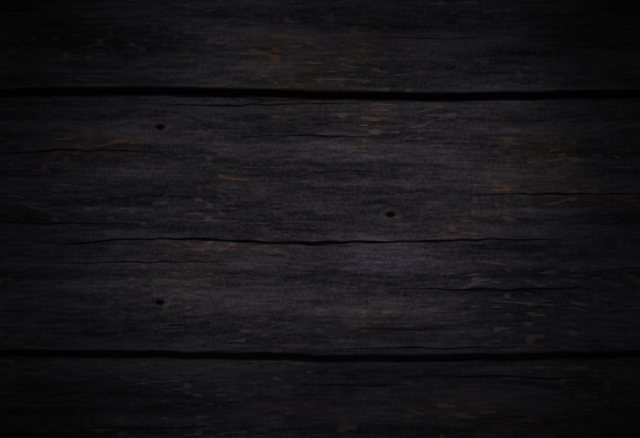
Write a Shadertoy shader that draws this texture.

```glsl
const float TAU = 6.2831853;
const vec3 CHARRED_WOOD = vec3(0.142, 0.136, 0.153);
const vec3 WORN_FIBRE = vec3(0.29, 0.265, 0.25);
const vec3 BARE_BROWN = vec3(0.34, 0.23, 0.16);
const vec3 GAP_BLACK = vec3(0.012, 0.011, 0.013);

float hash(vec2 p) {
    uvec2 q = uvec2(ivec2(p)) * uvec2(1597334673u, 3812015801u);
    uint n = (q.x ^ q.y) * 1597334673u;
    n = (n ^ (n >> 15)) * 2246822519u;
    return float((n ^ (n >> 13)) & 65535u) / 65535.0;
}

// Value noise that wraps after a whole number of cells
float noise(vec2 uv, vec2 cells) {
    vec2 p = uv * cells;
    vec2 i = floor(p);
    vec2 f = p - i;
    f = f * f * (3.0 - 2.0 * f);
    vec2 a = mod(i, cells);
    vec2 b = mod(i + 1.0, cells);
    return mix(mix(hash(a), hash(vec2(b.x, a.y)), f.x),
               mix(hash(vec2(a.x, b.y)), hash(b), f.x), f.y);
}

float fbm(vec2 uv, vec2 cells) {
    float sum = 0.0;
    float weight = 0.5;
    for (int i = 0; i < 4; i++) {
        sum += weight * noise(uv, cells);
        cells *= 2.0;
        weight *= 0.5;
    }
    return sum / 0.9375;
}

vec2 wrapDelta(vec2 d) {
    return fract(d + 0.5) - 0.5;
}

// Tapering, wandering horizontal split
float crack(vec2 uv, vec2 centre, float halfLength, float halfWidth, float pixel) {
    vec2 d = wrapDelta(uv - centre);
    float wander = noise(vec2(uv.x, centre.y), vec2(9, 64)) - 0.5;
    wander += 0.35 * (noise(vec2(uv.x, centre.y), vec2(43, 64)) - 0.5);
    float taper = 1.0 - abs(d.x) / halfLength;
    float ragged = 0.5 + noise(vec2(uv.x, centre.y), vec2(31, 64));
    float edge = halfWidth * ragged * max(taper, 0.0) - abs(d.y + 0.014 * wander);
    return smoothstep(-pixel, pixel, edge) * smoothstep(0.0, 0.3, taper);
}

// Gap between planks: x is the dark groove, y the worn upper lip
vec2 plankGap(vec2 uv, float height, float halfWidth, float phase) {
    float bow = 0.006 * cos(TAU * (uv.x - phase));
    float d = wrapDelta(uv - vec2(0.0, height + bow)).y;
    d += 0.004 * (noise(vec2(uv.x, height), vec2(24, 16)) - 0.5);
    float groove = 1.0 - smoothstep(0.5 * halfWidth, 1.2 * halfWidth, abs(d));
    float lip = exp(-pow((d - 1.3 * halfWidth) / 0.0035, 2.0));
    return vec2(groove, lip);
}

// Darkens toward the borders, smooth across the wrap
float edgeShade(float t, float darkest) {
    float c = 0.5 + 0.5 * cos(TAU * t);
    return mix(1.0, darkest, c * c);
}

void mainImage(out vec4 fragColor, in vec2 fragCoord) {
    vec2 uv = fragCoord / iResolution.xy;
    float pixel = 1.0 / iResolution.y;
    float aspect = iResolution.x / iResolution.y;

    // Grain bends around small knots
    vec2 grainUv = uv;
    float knotCore = 0.0;
    float knotRim = 0.0;
    for (int i = 0; i < 3; i++) {
        float k = float(i);
        vec2 centre = vec2(0.25 + 0.36 * mod(k, 2.0), 0.31 + 0.2 * k);
        vec2 d = wrapDelta(uv - centre) * vec2(aspect, 1.0);
        float r = length(d * vec2(0.6, 1.0));
        grainUv.y -= 0.35 * d.y * exp(-r * r * 700.0);
        knotCore = max(knotCore, 1.0 - smoothstep(0.003, 0.009, r));
        knotRim = max(knotRim, exp(-pow((r - 0.011) / 0.004, 2.0)));
    }
    grainUv.y += 0.012 * (noise(uv, vec2(5, 7)) - 0.5);

    // Charred surface: long streaks, fibres and fine tooth
    float streak = fbm(grainUv, vec2(5, 48));
    float fibre = noise(grainUv, vec2(44, 210));
    float tooth = noise(uv, vec2(310, 230));
    float blotch = fbm(uv, vec2(5, 6));
    float tone = 0.1 + 0.95 * streak + 0.4 * fibre + 0.35 * tooth;
    tone *= 0.65 + 0.7 * blotch;
    vec3 colour = CHARRED_WOOD * tone;

    // Rubbed fibres and brown bare spots
    float wear = smoothstep(0.42, 0.72, fbm(uv + 0.37, vec2(6, 11)));
    vec2 slantUv = grainUv + vec2(0.0, 0.03 * noise(uv, vec2(13, 11)));
    float scratch = smoothstep(0.66, 0.95, noise(slantUv, vec2(58, 165)));
    colour = mix(colour, WORN_FIBRE, scratch * (0.12 + 0.5 * wear));
    float bare = smoothstep(0.56, 0.76, fbm(uv + 0.71, vec2(7, 13)));
    colour = mix(colour, BARE_BROWN, bare * (0.12 + 0.6 * scratch));
    colour = mix(colour, BARE_BROWN, 0.35 * knotRim * fibre);

    // Scattered short splits and one long one
    float split = crack(uv, vec2(0.46, 0.45), 0.49, 0.0042, pixel);
    for (int i = 0; i < 22; i++) {
        float k = float(i);
        vec2 centre = vec2(hash(vec2(k, 3)), (k + 0.8 * hash(vec2(k, 7))) / 22.0);
        float size = hash(vec2(k, 11));
        float mark = crack(uv, centre, 0.06 + 0.17 * size, 0.0015 + 0.0016 * size, pixel);
        split = max(split, mark * (0.6 + 0.35 * size));
    }
    colour = mix(colour, GAP_BLACK, max(split, knotCore) * 0.92);

    // Three planks divided by two gaps
    vec2 upper = plankGap(uv, 0.785, 0.012, 0.2);
    vec2 lower = plankGap(uv, 0.187, 0.010, 0.1);
    float lip = (upper.y + 0.4 * lower.y) * noise(uv, vec2(17, 40));
    colour = mix(colour, WORN_FIBRE, 0.4 * lip);
    colour = mix(colour, GAP_BLACK, max(upper.x, 0.9 * lower.x));

    colour *= edgeShade(uv.x, 0.38) * edgeShade(uv.y, 0.5);
    fragColor = vec4(colour, 1.0);
}
```
